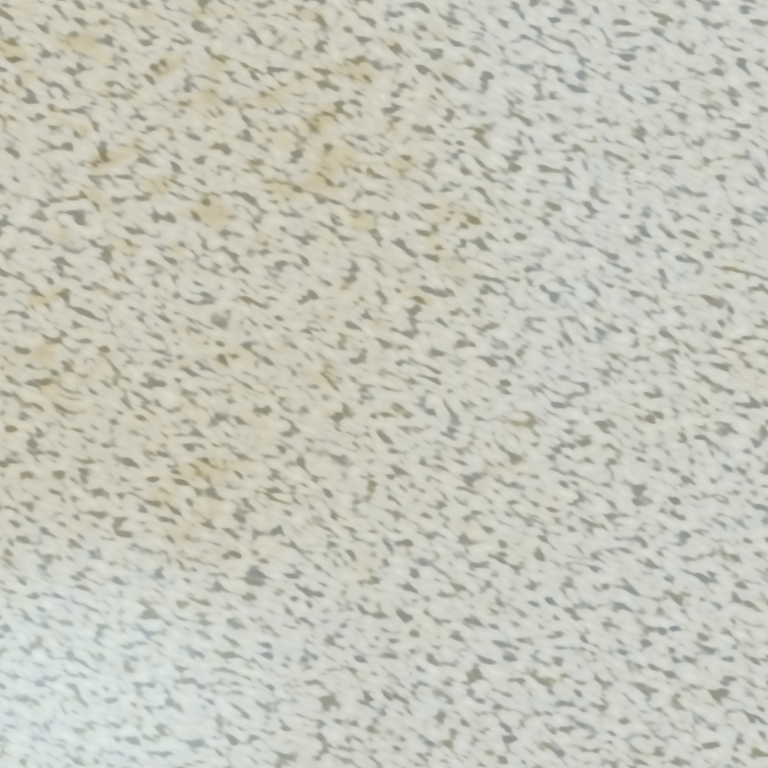
A WebGL 1 fragment shader for this texture:

```glsl
precision highp float;
// Pale speckled granite with slanted soft grains, warm stains and a cool glow in one corner.

uniform vec2 u_resolution;

const vec3 WARM_STONE = vec3(0.800, 0.788, 0.722);
const vec3 COOL_STONE = vec3(0.805, 0.815, 0.785);
const vec3 PALE_GLOW  = vec3(0.835, 0.870, 0.860);
const vec3 OCHRE_TINT = vec3(-0.030, -0.052, -0.095);
const vec3 GRAIN_DEPTH = vec3(0.172, 0.170, 0.174);
const float GRAIN_TILT = -0.36;

vec2 hash2(vec2 cell) {
  vec3 p = fract(cell.xyx * vec3(0.1031, 0.1030, 0.0973));
  p += dot(p, p.yzx + 33.33);
  return fract((p.xx + p.yz) * p.zy);
}

float cornerSlope(vec2 cell, vec2 corner, vec2 f) {
  return dot(hash2(cell + corner) * 2.0 - 1.0, f - corner);
}

// Gradient noise, centred on zero
float noise(vec2 p) {
  vec2 cell = floor(p);
  vec2 f = p - cell;
  vec2 w = f * f * f * (f * (f * 6.0 - 15.0) + 10.0);
  float low = mix(cornerSlope(cell, vec2(0.0, 0.0), f),
                  cornerSlope(cell, vec2(1.0, 0.0), f), w.x);
  float high = mix(cornerSlope(cell, vec2(0.0, 1.0), f),
                   cornerSlope(cell, vec2(1.0, 1.0), f), w.x);
  return 1.22 * mix(low, high, w.y);
}

vec2 rotate(vec2 p, float angle) {
  float c = cos(angle);
  float s = sin(angle);
  return vec2(c * p.x + s * p.y, c * p.y - s * p.x);
}

// Two layers of elongated grains at slightly different tilts
float grainField(vec2 p, float tilt) {
  vec2 bend = vec2(noise(p * 17.0 + 61.0), noise(p * 17.0 + 97.0));
  p += 0.007 * bend;
  float coarse = noise(rotate(p, tilt) * vec2(42.0, 80.0) + 130.0);
  float fine = noise(rotate(p, tilt - 0.12) * vec2(70.0, 138.0) + 310.0);
  return coarse + 0.62 * fine;
}

// Broad drift from warm stone to cool stone, with a pale lower left corner
vec3 stoneColor(vec2 uv, float glow) {
  float drift = noise(uv * 3.5 + 20.0) + 0.5 * noise(uv * 9.0 + 45.0);
  float cool = 0.75 * smoothstep(0.35, 0.85, uv.x)
             + 0.65 * smoothstep(0.40, 0.05, uv.y);
  cool = clamp(cool + 0.15 + 0.55 * drift, 0.0, 1.0);
  return mix(mix(WARM_STONE, COOL_STONE, cool), PALE_GLOW, glow);
}

// Small ochre patches, strongest in the upper left half
float stainAmount(vec2 uv) {
  float patches = noise(uv * vec2(20.0, 27.0) + 210.0)
                + 0.6 * noise(uv * 6.0 + 170.0);
  float region = smoothstep(0.85, 0.35, uv.x) * smoothstep(0.15, 0.50, uv.y);
  return smoothstep(0.12, 0.65, patches) * mix(0.25, 1.0, region);
}

void main() {
  vec2 uv = gl_FragCoord.xy / u_resolution;
  float glow = smoothstep(0.38, 0.02, length((uv - vec2(0.09, 0.07)) * vec2(0.9, 1.2)));

  // Base tone and stains
  vec3 color = stoneColor(uv, glow);
  color += OCHRE_TINT * stainAmount(uv);

  // Light variation and dark grains
  float grain = grainField(uv, GRAIN_TILT);
  float dark = smoothstep(0.0, 0.56, -grain);
  float hue = noise(uv * 30.0 + 400.0);
  color += 0.065 * grain;
  color -= GRAIN_DEPTH * dark * mix(1.0, 0.6, glow);

  // Warm or bluish cast from grain to grain
  color += vec3(0.022, 0.006, -0.030) * hue * (0.5 + dark);

  gl_FragColor = vec4(clamp(color, 0.0, 1.0), 1.0);
}
```
